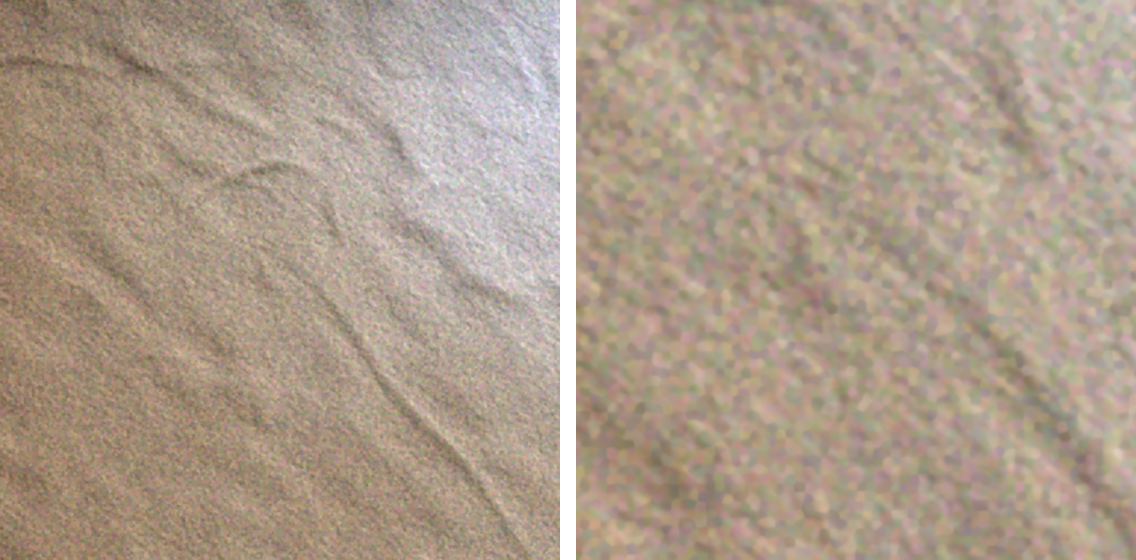
Left: the whole. Right: its middle third, enlarged.
Give the GLSL for this texture, as a WebGL 2 fragment shader.

```glsl
#version 300 es
precision highp float;
// Rumpled sandy cloth under cool light from the upper right.
// Folds are lit bell-shaped ridges: a few long ones plus two layers scattered
// on a jittered grid. Smooth cellular noise adds the nap and tinted speckle.

#define SAND vec3(0.595, 0.495, 0.395)
#define LINEN vec3(0.685, 0.615, 0.540)
#define SHEEN vec3(0.770, 0.745, 0.745)
#define COOL_GLOW vec3(0.82, 0.83, 0.91)
#define FOLD_DEPTH 0.42
#define CREASE_DEPTH 0.34
#define SWELL_DEPTH 0.16
#define NAP_SCALE 105.0
#define NAP_DEPTH 0.16
#define SPECKLE_SCALE 190.0
#define SPECKLE_DEPTH 0.17
#define FOLD_ANGLE -0.68

uniform vec2 u_resolution;
out vec4 fragColor;

vec3 hash3(vec2 p) {
  vec3 q = fract(p.xyx * vec3(0.1031, 0.1030, 0.0973));
  q += dot(q, q.yxz + 33.33);
  return fract((q.xxy + q.yzz) * q.zyx);
}

// Random cell values blended by distance to jittered centres, about -0.5..0.5
vec3 cellNoise(vec2 p) {
  vec2 cell = floor(p);
  vec3 sum = vec3(0.0);
  float total = 0.0;
  for (int y = -1; y <= 1; y++)
    for (int x = -1; x <= 1; x++) {
      vec2 id = cell + vec2(x, y);
      vec2 d = id + 0.15 + 0.7 * hash3(id + 71.0).xy - p;
      float weight = exp(-5.0 * dot(d, d));
      sum += weight * hash3(id);
      total += weight;
    }
  return sum / total - 0.5;
}

vec2 rotate(vec2 p, float angle) {
  float c = cos(angle), s = sin(angle);
  return vec2(c * p.x + s * p.y, c * p.y - s * p.x);
}

// Light on one ridge: bright on its upper side, dark on its lower side
float ridge(vec2 p, float angle, float halfLength, float width, float bend) {
  vec2 q = rotate(p, angle);
  q.y += bend * q.x * q.x;
  float u = q.x / halfLength;
  float v = q.y / width;
  return (v - 0.25) * exp(-v * v - u * u * u * u);
}

// Short folds scattered one per cell, few of them strong
float scatteredFolds(vec2 p, float seed) {
  vec2 cell = floor(p);
  float light = 0.0;
  for (int y = -1; y <= 1; y++)
    for (int x = -1; x <= 1; x++) {
      vec2 id = cell + vec2(x, y);
      vec3 place = hash3(id + seed);
      vec3 form = hash3(id + seed + 37.0);
      vec2 centre = id + 0.2 + 0.6 * place.xy;
      float angle = FOLD_ANGLE + 1.5 * (form.x - 0.5);
      float strength = 0.12 + 0.88 * place.z * place.z * place.z;
      light += strength * ridge(p - centre, angle, 0.3 + 0.28 * form.y,
                                0.06 + 0.09 * form.z, 1.6 * (form.y - 0.5));
    }
  return light;
}

float longCreases(vec2 p) {
  float light = ridge(p - vec2(0.76, 0.25), -0.90, 0.32, 0.013, 0.10);
  light += 0.45 * ridge(p - vec2(0.70, 0.17), -0.85, 0.20, 0.030, -0.4);
  light += 0.85 * ridge(p - vec2(0.36, 0.83), -0.55, 0.20, 0.013, 0.3);
  light += 0.90 * ridge(p - vec2(0.06, 0.895), -0.14, 0.15, 0.011, 0.8);
  return light;
}

// Cloth tint: tan at the lower left, pale at the right, dimmer along the top
vec3 clothTint(vec2 p) {
  float t = p.x * (0.38 + 0.62 * smoothstep(0.0, 0.75, p.y));
  t += 0.06 * p.y + 0.12 * cellNoise(p * 4.0 + 9.0).x;
  vec3 tint = mix(SAND, LINEN, smoothstep(-0.1, 0.5, t));
  tint = mix(tint, SHEEN, smoothstep(0.4, 0.95, t));
  vec2 d = (p - vec2(1.05, 0.86)) / vec2(0.24, 0.20);
  tint *= 1.0 - 0.16 * smoothstep(0.76, 1.03, p.y);
  return mix(tint, COOL_GLOW, 0.75 * exp(-dot(d, d)));
}

void main() {
  vec2 p = gl_FragCoord.xy / u_resolution;

  // Layered sines keep the folds from running straight
  vec2 warped = p + 0.007 * sin(p.yx * vec2(21.0, 17.0) + 2.0)
                  + 0.003 * sin(p.yx * 53.0 + p.xy * 31.0);
  float rumple = mix(0.30, 1.0, smoothstep(0.25, 0.6, p.y));
  float folds = scatteredFolds(warped * 5.0, 3.0)
              + 0.6 * scatteredFolds(warped * 9.5, 19.0);
  float light = FOLD_DEPTH * rumple * folds + CREASE_DEPTH * longCreases(warped);

  // Soft swells stretched along the folds
  vec2 along = rotate(warped, FOLD_ANGLE) * vec2(9.0, 20.0);
  light += SWELL_DEPTH * (cellNoise(along).x - cellNoise(along + vec2(0.1, 0.6)).x);

  // Nap: slanted bumps lit from the upper right, then fine tinted speckle
  vec2 nap = rotate(p, FOLD_ANGLE) * NAP_SCALE * vec2(0.75, 1.2);
  light += NAP_DEPTH * (cellNoise(nap).x - cellNoise(nap + vec2(0.1, 0.55)).x);
  vec3 speckle = cellNoise(p * SPECKLE_SCALE);
  speckle = mix(vec3(speckle.x), speckle, 0.6);

  vec3 color = clothTint(p) * (1.0 + light * vec3(0.92, 1.0, 1.1));
  color += SPECKLE_DEPTH * speckle;
  fragColor = vec4(clamp(color, 0.0, 1.0), 1.0);
}
```
